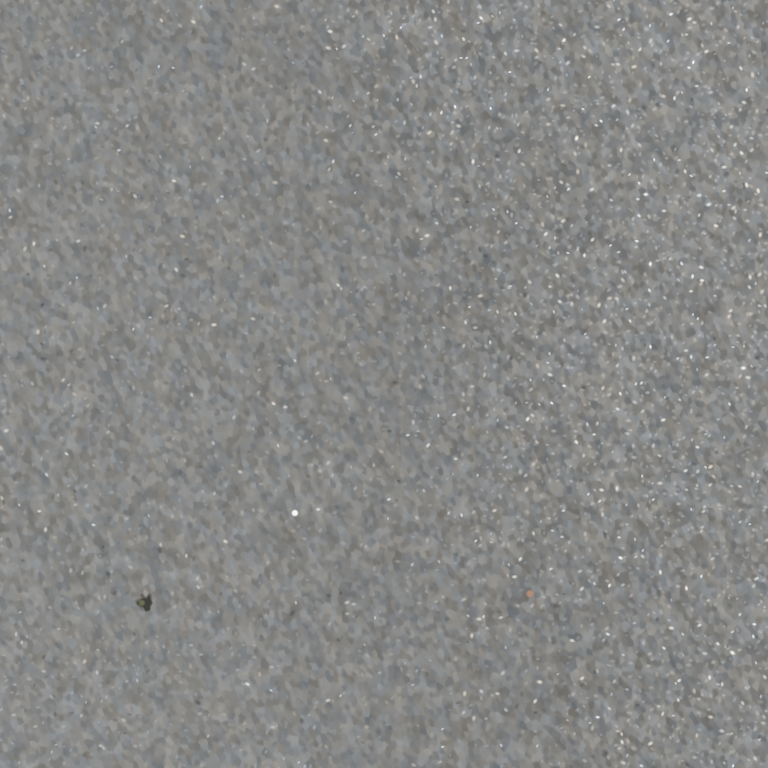
Write a WebGL 2 fragment shader that draws this texture.

```glsl
#version 300 es
precision highp float;
// Worn asphalt: soft, slightly slanted grains with pale flecks thickening to the right.

uniform vec2 u_resolution;
out vec4 outColor;

const vec3 BASE_COLOR = vec3(0.529, 0.531, 0.526);
const vec3 WARM_TINT = vec3(0.020, 0.002, -0.020);
const float FINE_CELLS = 165.0;     // grains across the canvas
const float COARSE_CELLS = 78.0;
const float FLECK_CELLS = 112.0;
const float PIT_CELLS = 95.0;
const float GRAIN_ANGLE = -0.42;    // lean of the grains from vertical
const float GRAIN_STRETCH = 1.35;
const float GRAIN_SHARPNESS = 6.0;
const float FINE_CONTRAST = 0.062;
const float COARSE_CONTRAST = 0.030;
const float FLECK_BRIGHTNESS = 0.34;
const float PIT_DEPTH = 0.10;
const vec2 FLECK_DENSITY = vec2(0.13, 0.40);  // left, right
const float PIT_DENSITY = 0.13;

vec3 hash3(vec2 cell, float seed) {
  vec3 q = fract(vec3(cell.xyx + seed * 17.3) * vec3(0.1031, 0.1030, 0.0973));
  q += dot(q, q.yxz + 33.33);
  return fract((q.xxy + q.yzz) * q.zyx);
}

mat2 rotation(float angle) {
  float c = cos(angle), s = sin(angle);
  return mat2(c, s, -s, c);
}

// Cellular grains blended softly; x is tone, y is tint, both in -1..1.
vec2 grains(vec2 p, float seed) {
  vec2 cell = floor(p), sum = vec2(0.0);
  float total = 0.0;
  for (int j = -1; j <= 1; j++) {
    for (int i = -1; i <= 1; i++) {
      vec2 id = cell + vec2(i, j);
      vec2 d = id + hash3(id, seed).xy - p;
      float weight = exp(-GRAIN_SHARPNESS * dot(d, d));
      sum += weight * (2.0 * hash3(id, seed + 5.0).xy - 1.0);
      total += weight;
    }
  }
  return sum / max(total, 1e-4);
}

// Scattered oval chips of uneven strength; x is strength, y is tint.
vec2 chips(vec2 p, float density, float seed) {
  vec2 cell = floor(p), best = vec2(0.0);
  for (int j = -1; j <= 1; j++) {
    for (int i = -1; i <= 1; i++) {
      vec2 id = cell + vec2(i, j);
      vec3 place = hash3(id, seed), look = hash3(id, seed + 9.0);
      vec2 d = rotation(6.2832 * look.x) * (id + place.xy - p);
      d.x *= 1.5;
      float radius = mix(0.34, 0.62, look.y);
      float present = 1.0 - smoothstep(density - 0.03, density + 0.03, place.z);
      float strength = mix(0.22, 1.0, pow(look.z, 5.0));
      float cover = present * strength * (1.0 - smoothstep(0.1, radius, length(d)));
      if (cover > best.x) best = vec2(cover, 2.0 * look.y - 1.0);
    }
  }
  return best;
}

// Slow layered sines, about -1..1.
float drift(vec2 p) {
  return 0.5 * sin(5.1 * p.x + 2.3 * p.y + 1.0)
       + 0.3 * sin(9.7 * p.y - 6.3 * p.x + 2.1)
       + 0.2 * sin(17.0 * p.x + 13.0 * p.y + 0.6);
}

// Soft round mark of the given radius.
float spot(vec2 p, vec2 center, float radius) {
  return 1.0 - smoothstep(0.45 * radius, radius, length(p - center));
}

void main() {
  vec2 p = gl_FragCoord.xy / min(u_resolution.x, u_resolution.y);
  float slow = drift(p);

  // Worn zone beyond a slanted, wavering border
  float border = p.x + 0.25 * p.y - 0.69 + 0.06 * slow;
  float worn = smoothstep(-0.16, 0.16, border);

  // Grain
  vec2 g = rotation(GRAIN_ANGLE) * p;
  g.y /= GRAIN_STRETCH;
  vec2 fine = grains(g * FINE_CELLS, 1.0);
  vec2 coarse = grains(g * COARSE_CELLS, 2.0);
  float tone = FINE_CONTRAST * mix(0.9, 1.15, worn) * fine.x + COARSE_CONTRAST * coarse.x;
  tone += 0.007 * slow - 0.012 * exp(-30.0 * border * border);
  vec3 color = BASE_COLOR + tone + WARM_TINT * (0.5 * fine.y + 0.5 * coarse.y);

  // Pits and pale flecks
  float density = mix(FLECK_DENSITY.x, FLECK_DENSITY.y, worn) * (1.0 + 0.2 * slow);
  vec2 fleck = chips(p * FLECK_CELLS, density, 3.0);
  color -= PIT_DEPTH * chips(p * PIT_CELLS, PIT_DENSITY, 4.0).x;
  color += fleck.x * (FLECK_BRIGHTNESS * mix(0.85, 1.1, worn) + WARM_TINT * 2.0 * fleck.y);

  // Lone marks: a ragged dark hole, a white chip and a rusty chip
  vec2 ragged = p + 0.004 * fine;
  color = mix(color, vec3(0.22, 0.23, 0.20), 0.9 * spot(ragged, vec2(0.188, 0.216), 0.014));
  color = mix(color, vec3(0.50, 0.50, 0.36), 0.7 * spot(p, vec2(0.185, 0.215), 0.005));
  color = mix(color, vec3(0.96), spot(p, vec2(0.384, 0.332), 0.0055));
  color = mix(color, vec3(0.74, 0.56, 0.46), 0.8 * spot(p, vec2(0.690, 0.227), 0.006));

  outColor = vec4(clamp(color, 0.0, 1.0), 1.0);
}
```
